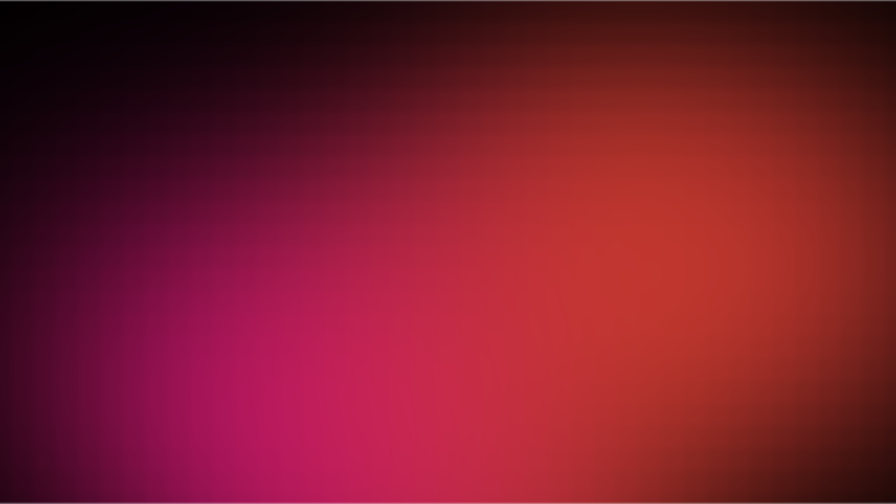
Write a Shadertoy shader that draws this background.

```glsl
// Two soft overlapping glows, magenta and orange-red, on a black backdrop.

const float PEAK_RED = 0.84;
const vec3 MAGENTA = vec3(1.0, 0.115, 0.545);
const vec3 ORANGE  = vec3(1.0, 0.285, 0.240);
const vec3 RIM     = vec3(0.95);
const float CELLS_ACROSS = 40.0;

// Gaussian falloff with separate tightness along x and y
float glow(vec2 offset, vec2 tightness) {
    return exp(-dot(offset * offset, tightness));
}

// Magenta glow: leans left as it rises, fades faster on its right side
float leaningGlow(vec2 uv, vec2 center, float lean) {
    vec2 offset = uv - center;
    offset.x += lean * offset.y;
    float tightX = offset.x > 0.0 ? 17.0 : 11.0;
    return glow(offset, vec2(tightX, 5.6));
}

// Softly stepped coordinates, giving the gradient a faint woven grid
vec2 softSteps(vec2 uv, vec2 cells, float strength) {
    vec2 p = uv * cells;
    vec2 stepped = floor(p) + smoothstep(0.25, 0.75, fract(p));
    return mix(uv, stepped / cells, strength);
}

// Thin soft line along the top and bottom borders
float borderLine(float y, float width) {
    return 1.0 - smoothstep(0.0, width, min(y, 1.0 - y));
}

void mainImage(out vec4 fragColor, in vec2 fragCoord) {
    vec2 uv = fragCoord / iResolution.xy;
    vec2 cells = CELLS_ACROSS * vec2(1.0, iResolution.y / iResolution.x);
    vec2 p = softSteps(uv, cells, 0.4);

    // Summed light, softly saturated
    float light = 2.15 * glow(p - vec2(0.715, 0.48), vec2(12.5, 7.3))
                + 2.25 * leaningGlow(p, vec2(0.44, 0.12), 0.18);
    float exposure = 1.0 - exp(-light);

    // Hue drifts from magenta at the lower left to orange at the upper right
    float drift = p.x + 0.12 * (p.y - 0.5);
    vec3 hue = mix(MAGENTA, ORANGE, smoothstep(0.1, 0.76, drift));
    vec3 color = PEAK_RED * exposure * hue;

    color = mix(color, RIM, 0.41 * borderLine(uv.y, 0.0045));
    fragColor = vec4(color, 1.0);
}
```
